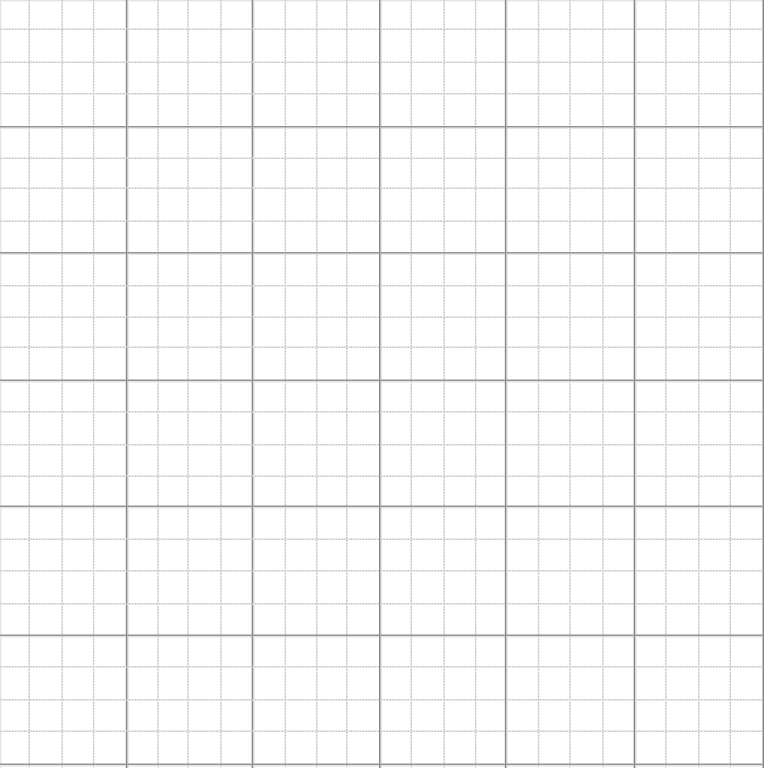
This pattern is drawn by a Shadertoy shader. Its source:

```glsl
// Ruled graph paper: six by six squares with solid rules, each split in
// four by dotted rules. Rules sit on a slightly uneven grid whose spacing
// repeats every five rules; coverage is box-filtered for smooth edges.

#define SHEET vec2(510.0, 512.0)  // sheet size in design units
#define RULES 24                  // rule steps across and down
#define SPLIT 4.0                 // dotted steps per solid square
#define RULE_WIDTH 1.0
#define DOT_PERIOD 2.0
#define PAPER 1.0
#define DOT_GREY 0.78
#define GAP_GREY 0.90
#define SOFT_GREY 0.90            // pale trailing edge of solid rules
#define SOLID_GREY vec2(0.53, 0.58) // vertical, horizontal

// Centre of rule j: groups of five, 106 units long, unevenly stepped.
float ruleCentre(float j) {
    float group = floor((j - 1.0) / 5.0);
    float member = j - 1.0 - 5.0 * group;
    return 19.5 + 106.0 * group + ceil(21.5 * member) + step(4.0, group);
}

// Coverage of a rule at signed distance d, for pixels of size px.
vec2 stripe(vec2 d, vec2 px) {
    vec2 edge = (0.5 * RULE_WIDTH - abs(d)) / px + 0.5;
    return clamp(edge, 0.0, 1.0) * min(vec2(1.0), RULE_WIDTH / px);
}

// Coverage of evenly spaced dots along each axis.
vec2 dots(vec2 p, vec2 px) {
    vec2 d = abs(mod(p - 0.5 + 0.5 * DOT_PERIOD, DOT_PERIOD) - 0.5 * DOT_PERIOD);
    return clamp((0.25 * DOT_PERIOD - d) / px + 0.5, 0.0, 1.0);
}

void mainImage(out vec4 fragColor, in vec2 fragCoord) {
    vec2 px = SHEET / iResolution.xy;
    vec2 p = fragCoord * px;
    p.y = SHEET.y - p.y;  // measure down from the top edge

    // Gather rule coverage: x holds vertical rules, y horizontal ones.
    vec2 dotted = vec2(0.0), solid = vec2(0.0), soft = vec2(0.0);
    for (int i = 0; i <= RULES; i++) {
        float j = float(i);
        vec2 d = p - ruleCentre(j);
        if (mod(j, SPLIT) < 0.5) {
            solid = max(solid, stripe(d, px));
            soft = max(soft, stripe(d - RULE_WIDTH, px));
        } else {
            dotted = max(dotted, stripe(d, px));
        }
    }

    // Dotted rules and the pale edges of solid rules.
    vec2 along = dots(p, px);
    vec2 dotTone = mix(vec2(GAP_GREY), vec2(DOT_GREY), along.yx);
    vec2 fine = mix(vec2(PAPER), dotTone, dotted);
    vec2 pale = mix(vec2(PAPER), vec2(SOFT_GREY), soft);
    float grey = min(min(fine.x, fine.y), min(pale.x, pale.y));

    // Solid rules; horizontal dots break the vertical ones they land on.
    float upright = solid.x * (1.0 - dotted.y * along.x);
    grey = mix(grey, SOLID_GREY.x, upright);
    grey = mix(grey, SOLID_GREY.y, solid.y * (1.0 - solid.x));
    fragColor = vec4(vec3(grey), 1.0);
}
```
